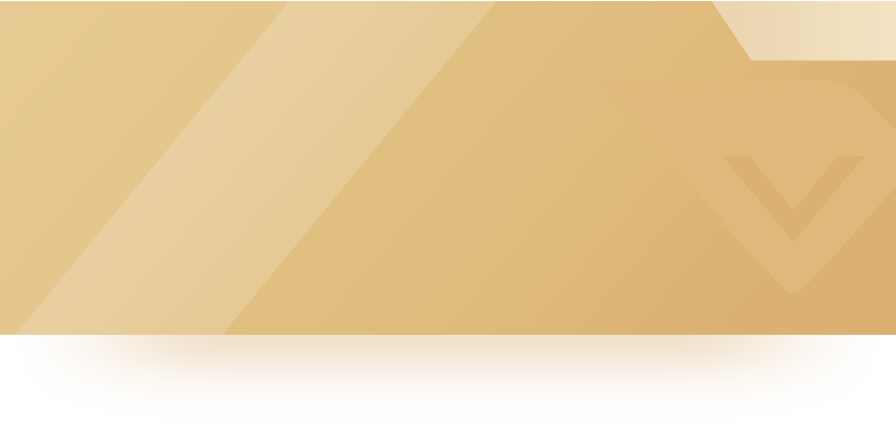
This background is drawn by a WebGL 1 fragment shader. Its source:

```glsl
precision highp float;

uniform vec2 u_resolution;

#define CARD_BOTTOM 0.2526
#define CARD_TOP 0.9974
#define STRIPE_SLOPE 0.822
#define STRIPE_ALPHA 0.16
#define TAB_BOTTOM 0.865
#define GEM_X 1.771
#define GEM_COLOR vec3(0.872, 0.727, 0.483)
#define CHEVRON_COLOR vec3(0.856, 0.695, 0.450)
#define SHADOW_COLOR vec3(0.945, 0.885, 0.800)
#define SHADOW_REACH 0.098

// Antialiased coverage of a signed distance, negative inside
float fill(float d) {
  return clamp(0.5 - d * u_resolution.y, 0.0, 1.0);
}

// Maximum with a rounded transition of width k
float smoothMax(float a, float b, float k) {
  float h = max(k - abs(a - b), 0.0) / k;
  return max(a, b) + 0.25 * k * h * h;
}

// Diagonal gold ramp, running from upper left to lower right
vec3 goldGradient(vec2 p) {
  float t = p.x + 0.86 * (1.0 - p.y);
  vec3 c = mix(vec3(0.906, 0.792, 0.575), vec3(0.898, 0.778, 0.555), smoothstep(0.0, 0.75, t));
  c = mix(c, vec3(0.878, 0.750, 0.506), smoothstep(0.65, 1.2, t));
  c = mix(c, vec3(0.870, 0.725, 0.476), clamp((t - 1.15) / 0.7, 0.0, 1.0));
  return mix(c, vec3(0.855, 0.695, 0.450), smoothstep(1.7, 2.3, t));
}

// Slanted stripe between two parallel edges
float stripeDistance(vec2 p) {
  float across = p.x - STRIPE_SLOPE * (p.y - CARD_BOTTOM);
  return (abs(across - 0.265) - 0.231) / length(vec2(1.0, STRIPE_SLOPE));
}

// Corner tab with a slanted left side
float tabDistance(vec2 p) {
  float side = dot(vec2(1.677, TAB_BOTTOM) - p, normalize(vec2(1.0, 0.67)));
  return max(side, TAB_BOTTOM - p.y);
}

// Mirrored gem: flat top, sloping shoulders, rounded lower point
float gemDistance(vec2 q) {
  float roundX = sqrt(q.x * q.x + 0.016 * 0.016);
  float shoulder = dot(vec2(q.x - 0.229, q.y - 0.708), vec2(0.7071));
  float lower = dot(vec2(roundX - 0.229, q.y - 0.583), normalize(vec2(1.118, -1.0)));
  float sides = smoothMax(shoulder, lower, 0.083);
  return smoothMax(sides, q.y - 0.820, 0.035);
}

// V-shaped band cut level at its top
float chevronDistance(vec2 q) {
  float rise = q.y - 1.215 * abs(q.x);
  float band = (abs(rise - 0.495) - 0.036) / length(vec2(1.0, 1.215));
  return max(band, q.y - 0.651);
}

void main() {
  vec2 p = gl_FragCoord.xy / u_resolution.y;
  float width = u_resolution.x / u_resolution.y;

  // Soft shadow on white, fading towards both sides
  float depth = max(CARD_BOTTOM - p.y, 0.0) / SHADOW_REACH;
  float spread = smoothstep(0.0, 0.52, p.x) * smoothstep(0.0, 0.52, width - p.x);
  vec3 color = mix(vec3(1.0), SHADOW_COLOR, exp(-depth * depth) * spread);
  color = mix(color, vec3(1.0), step(CARD_TOP, p.y));

  // Card face with its light stripe
  vec3 card = goldGradient(p);
  card = mix(card, vec3(1.0), STRIPE_ALPHA * fill(stripeDistance(p)));

  // Faint gem emblem
  vec2 q = vec2(p.x - GEM_X, p.y);
  card = mix(card, GEM_COLOR, fill(gemDistance(q)));
  card = mix(card, CHEVRON_COLOR, fill(chevronDistance(q)));

  // Pale tab
  vec3 tab = mix(vec3(0.922, 0.835, 0.695), vec3(0.949, 0.886, 0.757), smoothstep(1.6, 2.0, p.x));
  card = mix(card, tab, fill(tabDistance(p)));

  float cardEdge = max(CARD_BOTTOM - p.y, p.y - CARD_TOP);
  gl_FragColor = vec4(mix(color, card, fill(cardEdge)), 1.0);
}
```
